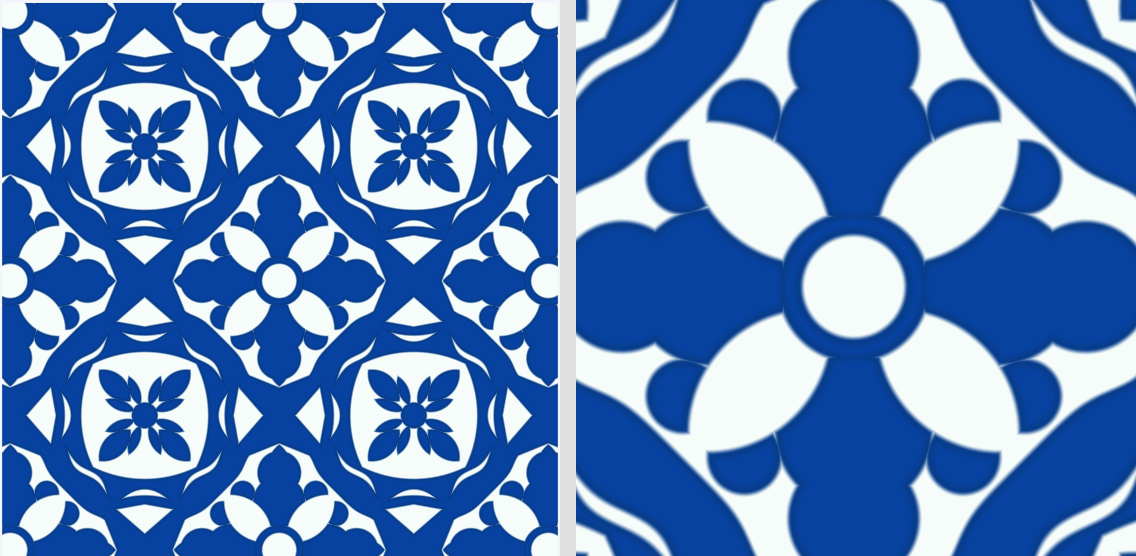
Left: the whole. Right: its middle third, enlarged.
This pattern is drawn by a Shadertoy shader. Its source:

```glsl
// Blue and white glazed tiles: four-petal flowers alternate with wavy ring medallions.
// Both sit on one square lattice offset by half a step; each motif is folded by
// symmetry and cut from circles, pointed leaves and straight edges.

#define SPAN 768.0                       // design units across the canvas width
#define PERIOD 369.0                     // lattice step
#define FLOWER_CENTRE vec2(-1.0, -4.0)   // from the canvas centre
#define EDGE 1.5                         // softness of the edges
#define RIM 3.5                          // width of the darker glaze rim
#define BLUE vec3(0.03, 0.26, 0.63)
#define DEEP_BLUE vec3(0.03, 0.24, 0.55)
#define WHITE vec3(0.96, 0.99, 0.98)
#define PAPER vec3(0.95, 0.96, 0.98)     // thin margin

float disc(vec2 p, vec2 centre, float radius) {
    return length(p - centre) - radius;
}

// Pointed leaf from a to b, made of two circle arcs
float leaf(vec2 p, vec2 a, vec2 b, float halfWidth) {
    float halfLength = 0.5 * length(b - a);
    vec2 along = normalize(b - a);
    vec2 q = p - 0.5 * (a + b);
    float radius = (halfLength * halfLength + halfWidth * halfWidth) / (2.0 * halfWidth);
    float across = abs(dot(q, vec2(-along.y, along.x)));
    return length(vec2(dot(q, along), across + radius - halfWidth)) - radius;
}

// Wrap into one lattice cell centred on the origin
vec2 wrapCell(vec2 p) {
    return mod(p + 0.5 * PERIOD, PERIOD) - 0.5 * PERIOD;
}

// Eightfold symmetry: x is the smaller coordinate, y the larger
vec2 foldOctant(vec2 p) {
    p = abs(p);
    return vec2(min(p.x, p.y), max(p.x, p.y));
}

// Blue flower: three-lobed petals around a ring
float flower(vec2 q) {
    float petal = disc(q, vec2(0.0, 66.0), 36.0);
    petal = min(petal, disc(q, vec2(50.0, 78.0), 17.0));
    petal = min(petal, disc(q, vec2(0.0, 106.0), 30.0));
    petal = min(petal, leaf(q, vec2(0.0, 76.0), vec2(0.0, 145.0), 17.0));
    petal = max(petal, -leaf(q, vec2(11.0), vec2(75.0), 22.6));
    return max(min(petal, length(q) - 34.5), 23.5 - length(q));
}

// White field around the flower, with wavy sides and pointed tips
float flowerField(vec2 q) {
    float bend = (q.y - q.x - 92.0) / 30.0;
    float side = (q.x + q.y - 156.5 - 14.0 * exp(-bend * bend)) * 0.707;
    float tip = (q.y + 0.405 * q.x - 146.0) / 1.08;
    return max(side, tip);
}

// Blue rosette of four lobed leaves
float rosette(vec2 q) {
    float blade = max(disc(q, vec2(57.0, 25.0), 38.0), disc(q, vec2(25.0, 57.0), 38.0));
    float lobe = leaf(q, vec2(6.0, 13.0), vec2(22.0, 54.0), 7.5);
    return min(min(blade, lobe), length(q) - 18.0);
}

// White openings in the medallion band
float medallion(vec2 m) {
    vec2 q = foldOctant(m);

    // Bowed square window holding the rosette
    float window = max(disc(q, vec2(0.0, -74.0), 161.0), -rosette(q));

    // Triangles beside the strap crossings
    float triangle = max(122.0 + 0.18 * q.x - q.y,
                         dot(q - vec2(0.0, 162.0), vec2(0.656, 0.755)));

    // Tapered crescents on the axes
    float taper = 1.0 - q.x * q.x / 841.0;
    float crescent = abs(q.y - 105.5 - 0.009 * q.x * q.x) - 4.0 * taper;

    // Tapered waves across the diagonals
    vec2 r = abs(m);
    float s = (r.x - r.y) * 0.707;
    float offset = (r.x + r.y - 157.0) * 0.707 - 4.0 * sin(s * 0.09);
    float wave = (abs(offset) - 3.6 * (1.0 - s * s / 1369.0)) * 0.93;

    return min(min(window, triangle), min(crescent, wave));
}

void mainImage(out vec4 fragColor, in vec2 fragCoord) {
    float unit = SPAN / iResolution.x;
    vec2 p = (fragCoord - 0.5 * iResolution.xy) * unit;
    vec2 lattice = p - FLOWER_CENTRE;

    // Signed distance to white, negative inside it
    vec2 q = foldOctant(wrapCell(lattice));
    float field = max(flowerField(q), -flower(q));
    float d = min(field, medallion(wrapCell(lattice + 0.5 * PERIOD)));

    // Glaze, deeper beside the white
    float soft = max(EDGE, 0.75 * unit);
    vec3 glaze = mix(DEEP_BLUE, BLUE, smoothstep(0.5 * RIM, 1.5 * RIM, d));
    vec3 colour = mix(WHITE, glaze, smoothstep(-soft, soft, d));

    // Thin paper margin at the sides and top
    vec2 halfSize = 0.5 * iResolution.xy * unit;
    float margin = max(abs(p.x) - halfSize.x + 3.0, p.y - halfSize.y + 4.0);
    colour = mix(colour, PAPER, smoothstep(-0.8, 0.8, margin));

    fragColor = vec4(colour, 1.0);
}
```
